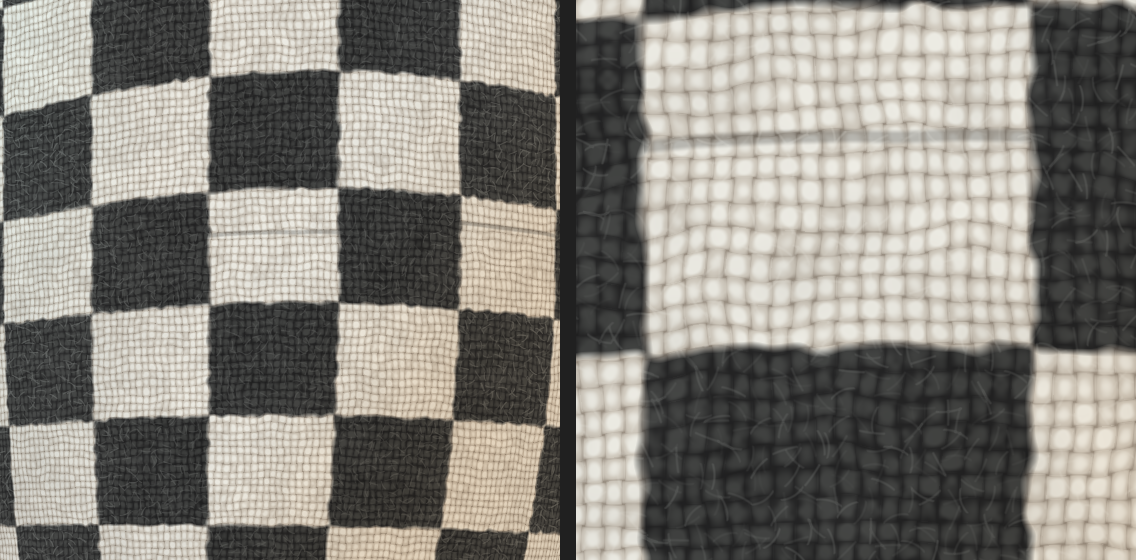
Left: the whole. Right: its middle third, enlarged.
Write a Shadertoy shader that draws this pattern.

```glsl
#define THREADS vec2(18.0, 14.0)
#define INK_DEEP vec3(0.135, 0.135, 0.137)
#define INK_TOP vec3(0.255, 0.26, 0.255)
#define FIBRE_GREY vec3(0.47, 0.48, 0.47)
#define LINEN_GAP vec3(0.60, 0.56, 0.51)
#define LINEN_BODY vec3(0.80, 0.775, 0.73)
#define LINEN_TOP vec3(0.91, 0.905, 0.875)
#define FIBRE_GRID 42.0
#define FIBRE_LAYERS 5
#define EDGE_SOFTNESS 0.012
#define EDGE_RAGGED 0.035

const float PI = 3.14159265;

float hash(vec2 p) {
    vec3 q = fract(p.xyx * 0.1031);
    q += dot(q, q.yzx + 33.33);
    return fract((q.x + q.y) * q.z);
}

float noise(vec2 p) {
    vec2 i = floor(p), f = fract(p);
    f = f * f * (3.0 - 2.0 * f);
    return mix(mix(hash(i), hash(i + vec2(1, 0)), f.x),
               mix(hash(i + vec2(0, 1)), hash(i + vec2(1, 1)), f.x), f.y);
}

// Checker coordinates on the bulging cloth; v runs downwards
vec2 clothCoords(vec2 uv) {
    float v = 1.0 - uv.y;
    float low = max(v - 0.44, 0.0);
    low *= low;
    float across = (uv.x - 0.512 + 0.05 * low) / (0.596 * (1.0 - 0.28 * low));
    float column = 2.6 + asin(clamp(across, -1.0, 1.0)) / 0.39;
    float du = uv.x - 0.58;
    float sag = (0.32 - 0.31 * v) * du * du + 0.02 * v * du;
    float drop = v - sag - 0.126;
    return vec2(column, drop / 0.2115 + 0.228 * drop * drop);
}

// Plain weave: alternating rounded warp and weft threads
float weaveHeight(vec2 q) {
    vec2 id = floor(q), f = fract(q) - 0.5;
    float weftLift = 0.5 + 0.5 * cos(PI * (q.x - 0.5 + id.y));
    float warpLift = 0.5 - 0.5 * cos(PI * (q.y - 0.5 + id.x));
    float weftRound = sqrt(max(0.0, 1.0 - 4.4 * f.y * f.y));
    float warpRound = sqrt(max(0.0, 1.0 - 5.2 * f.x * f.x));
    float h = max(weftLift * weftRound, 0.9 * warpLift * warpRound);
    return h * (0.8 + 0.3 * hash(id + 40.0));
}

// Short bent hairs, one per jittered cell
float fibres(vec2 p, float px) {
    float total = 0.0;
    for (int i = 0; i < FIBRE_LAYERS; i++) {
        float k = float(i);
        float turn = k * 1.3;
        vec2 q = mat2(cos(turn), sin(turn), -sin(turn), cos(turn)) * p * FIBRE_GRID + 100.0 + 17.3 * k;
        vec2 id = floor(q), f = fract(q) - 0.5;
        float a = hash(id) * 2.0 * PI;
        float bend = hash(id + 71.0) - 0.5;
        f = mat2(cos(a), sin(a), -sin(a), cos(a)) * f;
        f.y += bend * (1.6 * f.x * f.x + 0.25);
        float d = length(vec2(max(abs(f.x) - 0.3, 0.0), f.y));
        float width = (0.0009 + 0.7 * px) * FIBRE_GRID;
        total += (1.0 - smoothstep(0.0, width, d)) * hash(id + 29.0);
    }
    return min(total, 1.0);
}

void mainImage(out vec4 fragColor, in vec2 fragCoord) {
    vec2 uv = fragCoord / iResolution.xy;
    float px = 1.0 / iResolution.y;
    vec2 cell = clothCoords(uv);

    // Woven surface with uneven threads
    vec2 wobble = vec2(noise(cell * 5.0 + 50.0), noise(cell * 6.0 + 90.0)) - 0.5;
    vec2 thread = cell * THREADS + 0.6 * wobble + 100.0;
    float h = weaveHeight(thread);
    float grain = noise(uv * 210.0);
    float blotch = noise(uv * 28.0 + 7.0);

    // Printed squares with thread-ragged edges
    vec2 ragged = vec2(noise(thread * 0.9), noise(thread * 0.9 + 60.0)) - 0.5;
    vec2 wave = sin(PI * (cell + EDGE_RAGGED * ragged));
    vec2 side = clamp(wave / (PI * (EDGE_SOFTNESS + 2.5 * px)), -1.0, 1.0);
    float ink = 0.5 + 0.5 * side.x * side.y;

    // Linen, with one pulled thread
    float lit = h + 0.16 * (grain - 0.5);
    vec3 linen = mix(LINEN_GAP, LINEN_BODY, smoothstep(0.0, 0.5, lit));
    linen = mix(linen, LINEN_TOP, smoothstep(0.45, 0.9, lit));
    linen *= 0.97 + 0.06 * blotch;
    float pullRow = mix(1.38, 1.24, step(4.0, cell.x)) + 0.015 * wobble.y;
    float pull = 1.0 - smoothstep(0.008, 0.025 + 2.0 * px, abs(cell.y - pullRow));
    linen *= 1.0 - 0.22 * pull * step(2.0, cell.x);

    // Faded ink and raised fuzz, heavier toward the sides
    float rim = smoothstep(0.15, 0.5, abs(uv.x - 0.52));
    float fuzz = fibres(uv, px);
    vec3 dark = mix(INK_DEEP, INK_TOP, smoothstep(0.1, 0.95, h + 0.35 * (grain - 0.5)));
    dark += 0.035 * (blotch - 0.5) + 0.035 * rim;
    dark = mix(dark, FIBRE_GREY, fuzz * (0.3 + 0.3 * rim));
    linen = mix(linen, LINEN_TOP, 0.2 * fuzz);

    // Soft daylight: cool at upper left, warm at lower right
    vec3 colour = mix(linen, dark, ink);
    float corner = smoothstep(0.75, 1.25, uv.x + 0.5 * (1.0 - uv.y));
    colour *= mix(vec3(1.0), vec3(0.96, 0.90, 0.83), corner);
    colour *= 1.0 - 0.08 * smoothstep(0.45, 0.0, uv.x) * (1.0 - uv.y);
    colour *= mix(vec3(1.0), vec3(0.98, 1.02, 1.03), smoothstep(0.3, 0.0, uv.x) * uv.y);
    fragColor = vec4(clamp(colour, 0.0, 1.0), 1.0);
}
```
